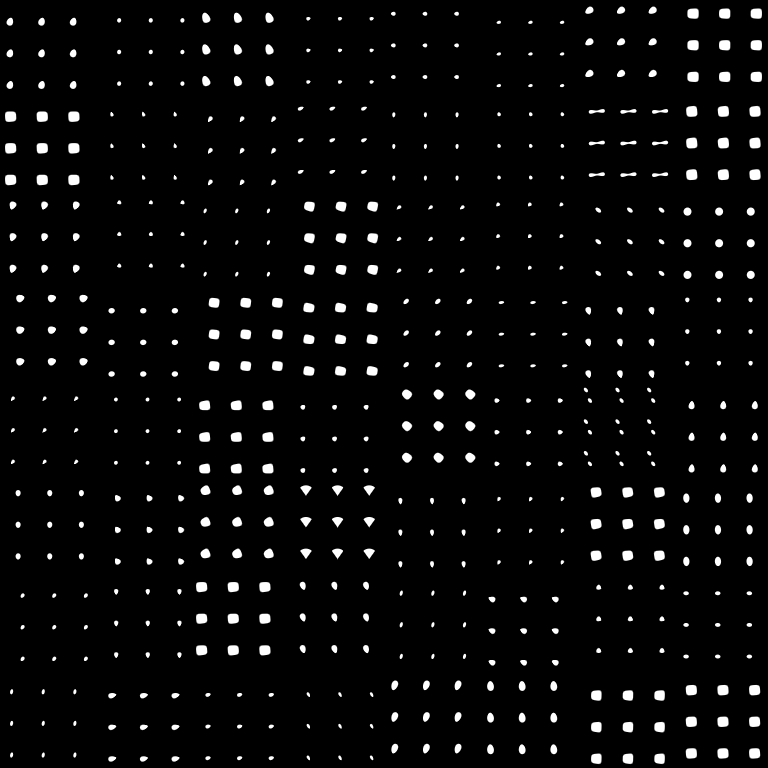
Reproduce this pattern procedurally as a Shadertoy shader.

```glsl
const float CELLS = 8.0;           // blocks across and down
const float PITCH = 0.3295;        // dot spacing, in blocks
const float JITTER = 0.075;        // shift of each block's 3x3 group
const float MIN_RADIUS = 0.019;
const float MAX_RADIUS = 0.057;
const float SIZE_BIAS = 1.8;       // higher gives more small dots
const float MAX_STRETCH = 1.38;
const float MAX_TAPER = 0.4;
const float BOX_POWER = 3.6;       // squareness of the largest dots
const vec2 BONE_CELL = vec2(6.0, 6.0);
const vec2 PAIR_CELL = vec2(6.0, 3.0);
const vec2 FAN_CELL = vec2(3.0, 2.0);
const vec2 PAIR_OFFSET = vec2(0.021, -0.055);
const vec3 BACKGROUND = vec3(0.0);
const vec3 INK = vec3(1.0);

vec4 hash4(vec2 cell, float seed) {
    vec4 p = fract((cell.xyxy + seed) * vec4(0.1031, 0.1030, 0.0973, 0.1099));
    p += dot(p, p.wzxy + 33.33);
    return fract((p.xxyz + p.yzzw) * p.zywx);
}

vec2 rotate(vec2 p, float angle) {
    float c = cos(angle), s = sin(angle);
    return vec2(c * p.x + s * p.y, c * p.y - s * p.x);
}

// Approximate distance to a superellipse
float blob(vec2 p, vec2 radii, float power) {
    vec2 n = pow(abs(p / radii) + 1e-5, vec2(power));
    float k = pow(n.x + n.y, 1.0 / power) + 1e-4;
    return k * (k - 1.0) / (length(p / (radii * radii)) + 1e-4);
}

// Slim bar with swollen ends
float bone(vec2 p) {
    p = rotate(p, 0.08);
    float thickness = mix(0.009, 0.019, smoothstep(0.0, 0.06, abs(p.x)));
    return length(vec2(max(abs(p.x) - 0.065, 0.0), p.y)) - thickness;
}

// Two small slanted ovals
float pair(vec2 p) {
    float side = dot(p, PAIR_OFFSET) < 0.0 ? -1.0 : 1.0;
    return blob(rotate(p - side * PAIR_OFFSET, -0.9), vec2(0.027, 0.017), 2.0);
}

// Rounded sector with its tip at the bottom
float fan(vec2 p) {
    p = vec2(abs(p.x), p.y + 0.044);
    float wedge = dot(p, vec2(cos(0.62), -sin(0.62)));
    vec2 d = vec2(wedge, length(p) - 0.084);
    return min(max(d.x, d.y), 0.0) + length(max(d, 0.0)) - 0.009;
}

// Egg-like dot whose size, stretch, taper and tilt vary by block
float randomDot(vec2 p, vec2 cell) {
    vec4 h = hash4(cell, 17.3);
    float radius = mix(MIN_RADIUS, MAX_RADIUS, pow(h.x, SIZE_BIAS));
    float boxiness = smoothstep(0.042, 0.053, radius);
    float stretch = mix(1.0, MAX_STRETCH, h.y * (1.0 - 0.75 * boxiness));
    float taper = MAX_TAPER * (2.0 * h.z - 1.0) * (1.0 - 0.7 * boxiness);
    p = rotate(p, 3.14159 * (h.w - 0.5) * (1.0 - 0.9 * boxiness));
    p.y /= 1.0 + taper * clamp(p.x / radius, -1.5, 1.5);
    return blob(p, radius * vec2(stretch, 1.0 / stretch), mix(2.0, BOX_POWER, boxiness));
}

void mainImage(out vec4 fragColor, in vec2 fragCoord) {
    vec2 grid = fragCoord / iResolution.xy * CELLS;
    vec2 cell = floor(grid);
    float pixel = CELLS / min(iResolution.x, iResolution.y);

    // Nearest member of the shifted 3x3 group
    vec2 shift = JITTER * (2.0 * hash4(cell, 3.7).xy - 1.0);
    vec2 p = fract(grid) - 0.5 - shift;
    p -= PITCH * clamp(round(p / PITCH), -1.0, 1.0);

    float d;
    if (cell == BONE_CELL) d = bone(p);
    else if (cell == PAIR_CELL) d = pair(p);
    else if (cell == FAN_CELL) d = fan(p);
    else d = randomDot(p, cell);

    float coverage = clamp(0.5 - d / pixel, 0.0, 1.0);
    fragColor = vec4(mix(BACKGROUND, INK, coverage), 1.0);
}
```
